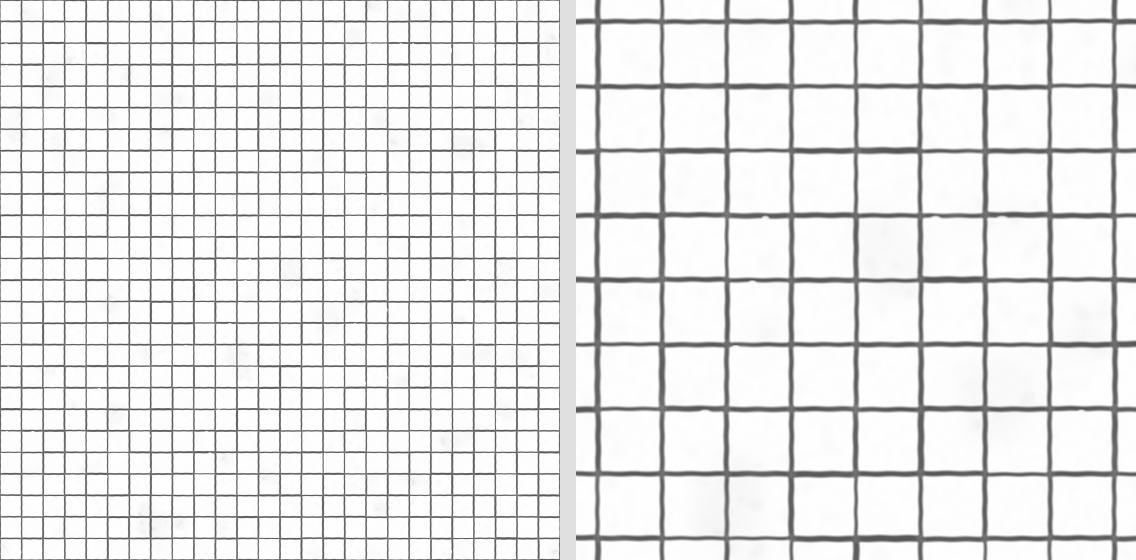
Left, the full canvas; right, a detail of the centre.
A WebGL 2 fragment shader for this texture:

```glsl
#version 300 es
precision highp float;
// Square white glazed tiles with thin, slightly uneven dark grey grout, faint stains and chips.

#define TILES 26.0          // repeats across and down
#define GROUT_HALF 0.037    // half width of the grout, in tiles
#define CORNER 0.035        // corner radius, in tiles
#define EDGE_SOFT 0.028     // least softness of the tile edge, in tiles
#define JITTER 0.018        // uneven laying of the tiles
#define STAIN 0.055         // darkness of the stains
#define CHIP_SHARE 0.07     // share of tiles with a chipped edge
#define GLAZE vec3(0.995)
#define GROUT_DARK vec3(0.34)
#define GROUT_LIGHT vec3(0.45)

uniform vec2 u_resolution;
out vec4 fragColor;

const float TAU = 6.2831853;

// Four random values for a lattice cell
vec4 hash4(vec2 cell, uint seed) {
    uvec2 c = uvec2(cell);
    uint h = c.x * 1597334677u ^ c.y * 3812015801u ^ seed * 2654435769u;
    uvec4 v = h * uvec4(1u, 747796405u, 2891336453u, 277803737u) + uvec4(1u, 3u, 5u, 7u);
    v = (v ^ (v >> 16u)) * 2246822519u;
    v = (v ^ (v >> 13u)) * 3266489917u;
    v ^= v >> 16u;
    return vec4(v >> 8u) / 16777216.0;
}

// Cellular noise: soft blobs of random strength that wrap after "cells"
float blobs(vec2 uv, float cells, uint seed) {
    vec2 p = uv * cells, base = floor(p);
    float sum = 0.0;
    for (int j = -1; j <= 1; j++)
    for (int i = -1; i <= 1; i++) {
        vec2 cell = base + vec2(i, j);
        vec4 rnd = hash4(mod(cell, cells), seed);
        float falloff = max(0.0, 1.0 - length(p - cell - rnd.xy));
        sum += rnd.z * rnd.z * falloff * falloff;
    }
    return sum;
}

// Signed distance to a rounded box, negative inside
float roundedBox(vec2 p, vec2 halfSize, float radius) {
    vec2 q = abs(p) - halfSize + radius;
    return length(max(q, 0.0)) + min(max(q.x, q.y), 0.0) - radius;
}

void main() {
    vec2 uv = gl_FragCoord.xy / u_resolution;
    float pixel = TILES / min(u_resolution.x, u_resolution.y);
    float soft = max(EDGE_SOFT, 0.72 * pixel);

    vec2 p = uv * TILES;
    vec2 cell = mod(floor(p), TILES);
    vec2 local = fract(p) - 0.5;
    vec4 rnd = hash4(cell, 1u);

    // Tile outline with small shifts and a wavering edge
    vec2 wave = sin(TAU * (uv.yx * vec2(67.0, 59.0) + uv * vec2(13.0, 17.0)));
    vec2 center = (rnd.xy - 0.5) * JITTER + wave * 0.004;
    vec2 halfSize = 0.5 - GROUT_HALF + (rnd.zw - 0.5) * JITTER;
    float tile = 1.0 - smoothstep(-soft, soft, roundedBox(local - center, halfSize, CORNER));

    // Glaze: broad clouds broken up by fine mottling, stronger on some tiles
    float clouds = smoothstep(0.25, 0.85, blobs(uv, 19.0, 2u));
    float mottle = smoothstep(0.2, 0.8, blobs(uv, 83.0, 3u));
    float grain = blobs(uv, 211.0, 4u);
    float wear = mix(0.4, 1.2, hash4(cell, 5u).x);
    float stain = wear * (0.45 * clouds + 0.45 * clouds * mottle + 0.2 * mottle) + 0.12 * grain;
    vec3 glaze = GLAZE - STAIN * stain;

    // Grout: uneven tone, paler where the lines cross
    vec2 toLine = 0.5 - abs(local);
    float crossing = 1.0 - smoothstep(0.03, 0.11, max(toLine.x, toLine.y));
    float tone = 0.6 * blobs(uv, 61.0, 6u) + 0.25 * step(toLine.x, toLine.y) + 0.6 * crossing;
    vec3 grout = mix(GROUT_DARK, GROUT_LIGHT, tone);

    vec3 color = mix(grout, glaze, tile);

    // Chips: small white flecks on the edge of a few tiles
    vec4 chipRnd = hash4(cell, 7u);
    vec2 chipPos = vec2((chipRnd.x - 0.5) * 0.8, 0.455);
    vec2 chipSize = vec2(mix(0.03, 0.08, chipRnd.z), 0.03);
    vec2 chipLocal = chipRnd.y < 0.5 ? local : local.yx;
    float chipDist = (length((chipLocal - chipPos) / chipSize) - 1.0) * chipSize.y;
    float chip = (1.0 - smoothstep(-0.5 * soft, soft, chipDist)) * step(chipRnd.w, CHIP_SHARE);
    color = mix(color, GLAZE, 0.85 * chip);

    fragColor = vec4(color, 1.0);
}
```
